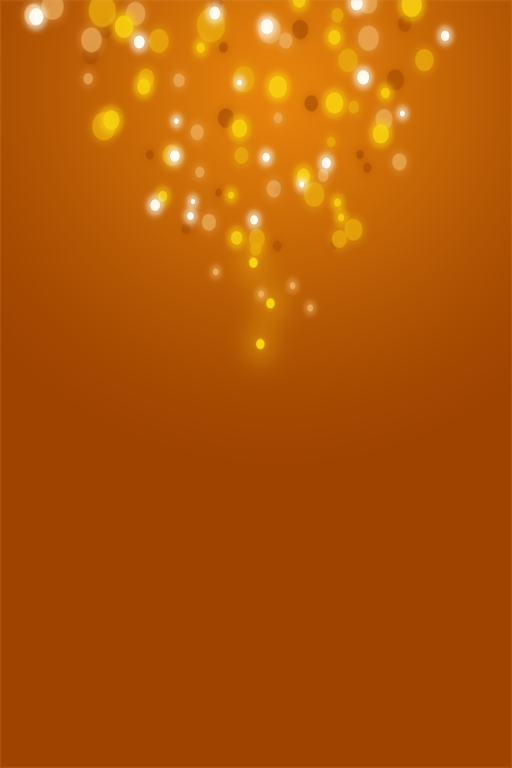
Give the GLSL for this background, as a WebGL 1 fragment shader.

```glsl
precision highp float;
// Warm amber backdrop with a funnel of bokeh lights falling from the top.
// A radial glow forms the ground; five layers of soft ellipses are scattered
// over a narrowing band, and small sparks trail to the funnel's tip.

uniform vec2 u_resolution;

#define GLOW_CENTER vec2(0.362, 0.885)
#define GLOW_RADIUS 0.54
#define FUNNEL_X 0.345
#define FUNNEL_TOP 0.315
#define FUNNEL_TAPER 0.63
#define FUNNEL_DEPTH 0.325
#define LAYER_SIZE 18.0
#define LIGHT_COUNT 90
#define SEED 7.0

const vec3 RUST = vec3(0.62, 0.262, 0.0);
const vec3 ORANGE = vec3(0.91, 0.525, 0.045);
const vec3 SHADOW = vec3(0.66, 0.30, 0.0);
const vec3 GOLD = vec3(0.92, 0.67, 0.05);
const vec3 PEACH = vec3(0.94, 0.70, 0.38);
const vec3 YELLOW = vec3(0.98, 0.83, 0.06);
const vec3 WHITE = vec3(1.0, 0.98, 0.93);

float hash(float n) {
  return fract(sin(n * 12.9898 + SEED) * 43758.5);
}

// Blends an upright ellipse and its halo over the ground.
vec3 addLight(vec3 ground, vec2 offset, float radius, vec3 tint,
              float opacity, float halo, float haloWidth) {
  float d = length(offset / vec2(0.83, 1.0));
  float soft = 0.0012 + 0.07 * radius;
  float disc = 1.0 - smoothstep(radius - soft, radius + soft, d);
  float outside = max(d - radius, 0.0) / haloWidth;
  float haze = halo * exp(-outside * outside);
  return mix(ground, tint, max(disc * opacity, haze));
}

// Radial glow that settles into flat rust at its rim.
vec3 backdrop(vec2 p) {
  float d = length(p - GLOW_CENTER) / GLOW_RADIUS;
  float light = 1.0 - smoothstep(-0.25, 1.0, d);
  return mix(RUST, ORANGE, min(light * 1.1, 1.0));
}

// Layers run from dark discs at the back to white lights in front.
vec3 scatteredLights(vec3 color, vec2 p) {
  for (int i = 0; i < LIGHT_COUNT; i++) {
    float n = float(i);
    float layer = floor(n / LAYER_SIZE);

    // An even sequence with jitter, squeezed into the funnel.
    float across = fract(n * 0.7549 + 0.12 * hash(n)) * 2.0 - 1.0;
    float down = pow(fract(n * 0.5698 + 0.15 * hash(n + 31.0)), 1.3);
    float depth = FUNNEL_DEPTH * down;
    float halfWidth = FUNNEL_TOP - FUNNEL_TAPER * depth;
    vec2 center = vec2(FUNNEL_X + halfWidth * across, 1.0 - depth);

    vec3 tint = SHADOW;
    float radius = 0.0125, opacity = 0.7, halo = 0.15;
    if (layer > 3.5) {
      tint = WHITE; radius = 0.0095; opacity = 1.0; halo = 0.5;
    } else if (layer > 2.5) {
      tint = YELLOW; radius = 0.014; opacity = 0.88; halo = 0.45;
    } else if (layer > 1.5) {
      tint = PEACH; radius = 0.0145; opacity = 0.72; halo = 0.2;
    } else if (layer > 0.5) {
      tint = GOLD; radius = 0.0185; opacity = 0.8; halo = 0.25;
    }
    radius *= mix(0.45, 1.2, hash(n + 67.0)) * mix(1.08, 0.7, down);
    color = addLight(color, p - center, radius, tint, opacity, halo, 0.007);
  }
  return color;
}

// A weaving yellow tail and an arc of pale sparks beside it.
vec3 trailingSparks(vec3 color, vec2 p) {
  for (int i = 0; i < 3; i++) {
    float k = float(i);
    vec2 center = vec2(0.341 + 0.0125 * sin(2.2 * k - 1.1), 0.658 - 0.053 * k);
    color = addLight(color, p - center, 0.004, GOLD, 0.0, 0.32, 0.027);
    color = addLight(color, p - center, 0.0068, YELLOW, 1.0, 0.15, 0.004);
  }
  for (int i = 0; i < 4; i++) {
    float k = float(i);
    float sway = 0.010 * (1.0 - 2.0 * mod(k, 2.0));
    vec2 center = vec2(0.281 + 0.068 * k - 0.009 * k * k,
                       0.636 - 0.009 * k + sway);
    color = addLight(color, p - center, 0.005, PEACH, 0.9, 0.4, 0.006);
  }
  return color;
}

void main() {
  vec2 p = gl_FragCoord.xy / u_resolution.y;
  vec2 size = vec2(u_resolution.x / u_resolution.y, 1.0);
  vec3 color = backdrop(p);
  color = scatteredLights(color, p);
  color = trailingSparks(color, p);

  // Faint pale rim around the canvas.
  vec2 inset = min(p, size - p);
  float rim = 1.0 - smoothstep(0.0, 0.003, min(inset.x, inset.y));
  color = mix(color, PEACH, 0.15 * rim);
  gl_FragColor = vec4(color, 1.0);
}
```
